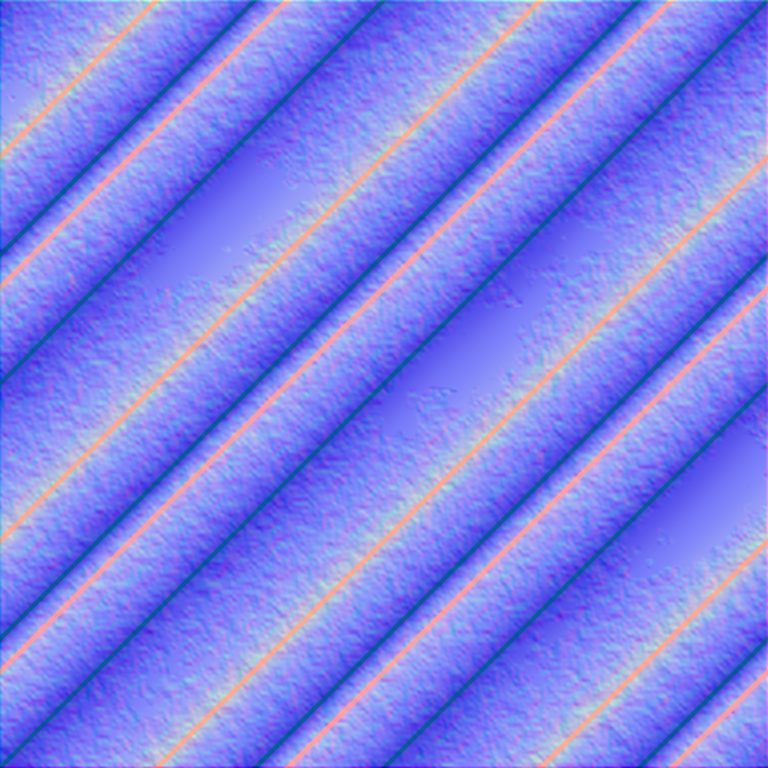
Reproduce this texture map procedurally as a WebGL 1 fragment shader.

```glsl
precision highp float;
uniform vec2 u_resolution;

const float REPEATS = 2.0;
const float BROAD_CREST = 0.409;
const float INNER_VALLEY = 0.664;
const float NARROW_CREST = 0.75;

const vec3 DEEP = vec3(0.32, 0.29, 0.92);
const vec3 MID = vec3(0.48, 0.50, 0.98);
const vec3 LIGHT = vec3(0.59, 0.62, 0.97);
const vec3 PALE = vec3(0.72, 0.75, 0.87);
const vec3 LAVENDER = vec3(0.70, 0.68, 0.95);
const vec3 ORANGE = vec3(0.96, 0.67, 0.60);
const vec3 PINK = vec3(0.97, 0.63, 0.66);
const vec3 TEAL = vec3(0.04, 0.34, 0.62);

float hash(vec2 p) {
  vec3 q = fract(vec3(p.xyx) * 0.1031);
  q += dot(q, q.yzx + 33.33);
  return fract((q.x + q.y) * q.z);
}

float noise(vec2 p) {
  vec2 i = floor(p);
  vec2 f = fract(p);
  f = f * f * (3.0 - 2.0 * f);
  float low = mix(hash(i), hash(i + vec2(1.0, 0.0)), f.x);
  float high = mix(hash(i + vec2(0.0, 1.0)), hash(i + vec2(1.0)), f.x);
  return mix(low, high, f.y);
}

float grainHeight(vec2 p) {
  return 0.9 * noise(p * 48.0) + noise(p * 97.0 + 17.3)
       + 0.6 * noise(p * 191.0 + 5.7);
}

vec2 grainSlope(vec2 p, float reach) {
  vec2 e = vec2(reach, 0.0);
  return vec2(grainHeight(p + e.xy) - grainHeight(p - e.xy),
              grainHeight(p + e.yx) - grainHeight(p - e.yx));
}

// Smooth worn areas with ragged borders, lying in the broad band
float wornMask(vec2 p, float phase) {
  float field = 0.75 * (noise(p * 7.0 + 3.1) - 0.75);
  for (int i = 0; i < 3; i++) {
    vec2 d = p - vec2(0.29, 0.735) - float(i) * vec2(0.315, -0.19);
    vec2 turned = vec2(d.x + d.y, d.x - d.y) * 0.7071;
    field = max(field, 0.55 - length(turned / vec2(0.15, 0.085)) * 0.55);
  }
  float ragged = 0.5 * noise(p * 23.0) + 0.5 * noise(p * 71.0) - 0.5;
  float band = smoothstep(0.0, 0.06, phase) * (1.0 - smoothstep(0.3, 0.4, phase));
  return band * smoothstep(0.08, 0.2, field + 0.65 * ragged);
}

// Zero in both valleys, one on the crest
float ridge(float x, float left, float crest, float right) {
  return clamp(min((x - left) / (crest - left), (right - x) / (right - crest)), 0.0, 1.0);
}

vec3 slopeColour(float tone, vec3 peak) {
  vec3 c = mix(DEEP, MID, smoothstep(0.0, 0.48, tone));
  c = mix(c, LIGHT, smoothstep(0.4, 0.78, tone));
  return mix(c, peak, smoothstep(0.74, 0.98, tone));
}

// Distance across the diagonal, in canvas units
float lineDistance(float phase, float centre) {
  return abs(fract(phase - centre + 0.5) - 0.5) * 0.7071 / REPEATS;
}

float stroke(float dist, float halfWidth, float soft) {
  return 1.0 - smoothstep(halfWidth - soft, halfWidth + soft, dist);
}

void main() {
  vec2 uv = gl_FragCoord.xy / u_resolution;
  float soft = max(0.8 / min(u_resolution.x, u_resolution.y), 0.001);
  float phase = fract((uv.x - uv.y) * REPEATS);

  // Ridge shading
  float broad = ridge(phase, 0.0, BROAD_CREST, INNER_VALLEY);
  float narrow = ridge(phase, INNER_VALLEY, NARROW_CREST, 1.0);
  float drift = 0.12 * (noise(uv * 9.0) - 0.5);
  vec3 colour = phase < INNER_VALLEY
    ? slopeColour(broad + drift * (1.0 - broad), PALE)
    : slopeColour(narrow + drift * (1.0 - narrow), LAVENDER);

  // Embossed grain
  vec2 slope = grainSlope(uv, 0.0016) * (1.0 - wornMask(uv, phase));
  vec3 grain = vec3(slope * 0.27, -0.18 * dot(slope, slope));
  colour += grain;

  // Valley shadows and creases
  float valley = min(lineDistance(phase, 0.0), lineDistance(phase, INNER_VALLEY));
  colour = mix(colour, vec3(0.16, 0.25, 0.76), 0.65 * exp(-valley * 190.0));
  colour = mix(colour, TEAL + 0.3 * grain, stroke(valley, 0.0027, soft));

  // Bright crest lines
  float broadLine = stroke(lineDistance(phase, BROAD_CREST), 0.0033, soft);
  float narrowLine = stroke(lineDistance(phase, NARROW_CREST), 0.0033, soft);
  colour = mix(colour, ORANGE + 0.3 * grain, broadLine);
  colour = mix(colour, PINK + 0.3 * grain, narrowLine);

  // Tilted rim at the canvas border
  vec2 rim = vec2(stroke(1.0 - uv.x, 0.002, soft) - stroke(uv.x, 0.002, soft),
                  stroke(1.0 - uv.y, 0.002, soft) - stroke(uv.y, 0.002, soft));
  colour.rg += 0.22 * rim;

  gl_FragColor = vec4(clamp(colour, 0.0, 1.0), 1.0);
}
```
